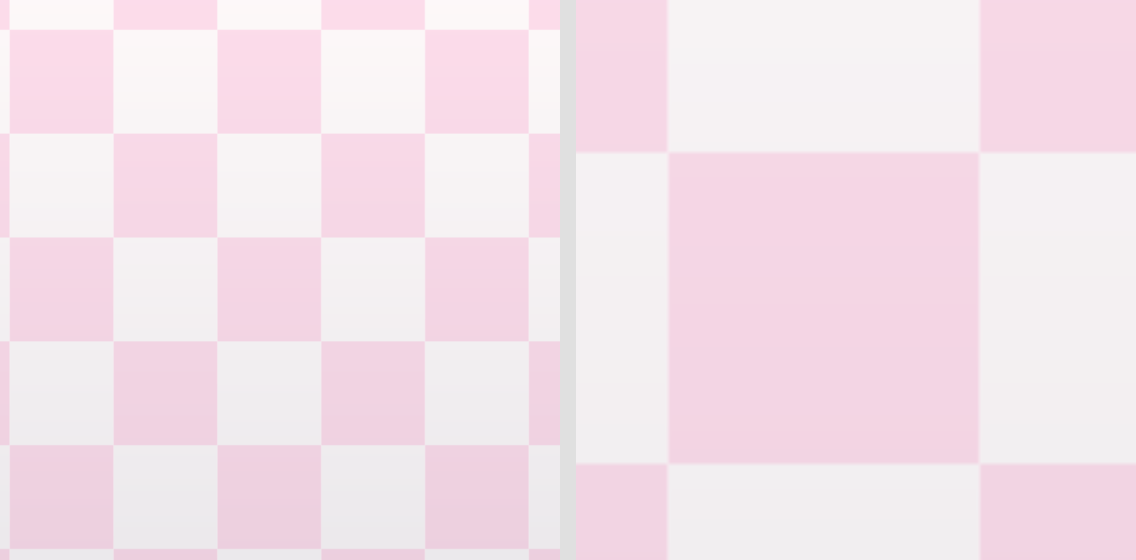
Left: the whole. Right: its middle third, enlarged.
Give the GLSL for this pattern, as a Shadertoy shader.

```glsl
// Soft pink and white checkerboard, shaded gently darker toward the bottom.
#define CELL_SIZE 0.1854
#define GRID_ORIGIN vec2(0.0173, 0.0197)
#define EDGE_SOFTNESS 0.0013
#define SEAM_WIDTH 0.0022
#define SEAM_GLOW 0.12
#define PINK_TOP vec3(0.990, 0.864, 0.920)
#define PINK_BOTTOM vec3(0.925, 0.812, 0.872)
#define WHITE_TOP vec3(0.992, 0.974, 0.975)
#define WHITE_BOTTOM vec3(0.922, 0.912, 0.924)

// Signed distance to the nearest grid line per axis; the sign alternates by cell.
vec2 alternatingDistance(vec2 uv) {
    vec2 cell = (uv - GRID_ORIGIN) / CELL_SIZE;
    return (0.5 - abs(2.0 * fract(0.5 * cell + 0.25) - 1.0)) * CELL_SIZE;
}

void mainImage(out vec4 fragColor, in vec2 fragCoord) {
    vec2 uv = fragCoord / iResolution.xy;
    float pixel = 1.0 / min(iResolution.x, iResolution.y);

    // Antialiased checker: the product of two square waves
    vec2 dist = alternatingDistance(uv);
    vec2 wave = clamp(dist / max(EDGE_SOFTNESS, 0.5 * pixel), -1.0, 1.0);
    float pinkMask = 0.5 + 0.5 * wave.x * wave.y;

    // Vertical shading of both tile colours
    vec3 pink = mix(PINK_BOTTOM, PINK_TOP, uv.y);
    vec3 white = mix(WHITE_BOTTOM, WHITE_TOP, uv.y);
    vec3 color = mix(white, pink, pinkMask);

    // Faint light seam along the vertical edges
    float seam = 1.0 - smoothstep(0.0, max(SEAM_WIDTH, pixel), abs(dist.x));
    color = mix(color, vec3(1.0), SEAM_GLOW * seam);

    fragColor = vec4(color, 1.0);
}
```
